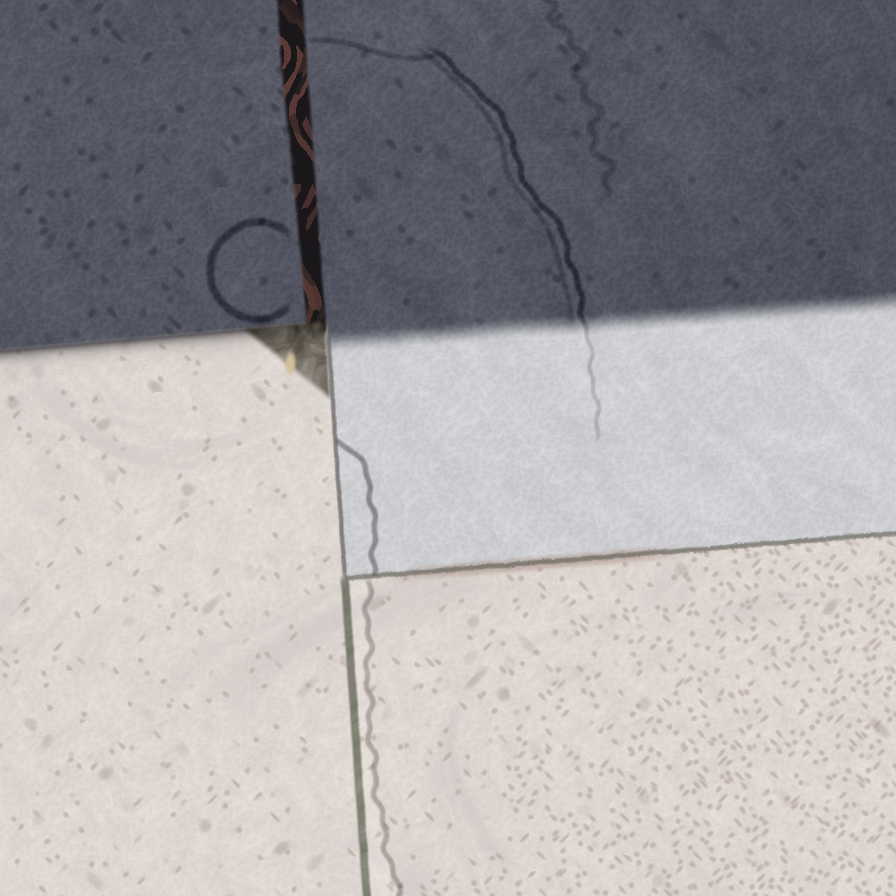
Give the GLSL for this texture, as a WebGL 2 fragment shader.

```glsl
#version 300 es
precision highp float;
// Weathered paving: slate slabs above sandy ones, crossed by a hard shadow.
// Slab edges are line distances, cracks are curves x(y), and the stone is
// made of warped layered sines with cellular grain and pits.
uniform vec2 u_resolution;
out vec4 fragColor;

vec2 hash2(vec2 p) {
  vec3 q = fract(p.xyx * vec3(.1031, .1030, .0973));
  q += dot(q, q.yzx + 33.33);
  return fract((q.xx + q.yz) * q.zy);
}
// Nearest feature distance and the random id of its cell.
vec2 cellular(vec2 p) {
  vec2 cell = floor(p), best = vec2(9.0, 0.0);
  for (int k = 0; k < 9; k++) {
    vec2 c = cell + vec2(k % 3 - 1, k / 3 - 1), h = hash2(c + 71.0);
    float d = length(c + .15 + .7 * h - p);
    if (d < best.x) best = vec2(d, fract(h.x * 7.3 + h.y * 3.1));
  }
  return best;
}
// Warped sine layers, roughly -1 to 1.
float mottle(vec2 p) {
  float sum = 0.0, amp = .5;
  for (int i = 0; i < 6; i++) {
    p = mat2(.8, .6, -.6, .8) * p * 1.65 + 1.1 * sin(p.yx * 1.3 + float(i));
    sum += amp * sin(p.x) * cos(p.y * 1.1);
    amp *= .72;
  }
  return sum;
}
float above(float d, float soft) {
  soft = max(soft, .8 / u_resolution.y);
  return smoothstep(-soft, soft, d);
}
float band(float x, float lo, float hi, float soft) {
  return above(x - lo, soft) * above(hi - x, soft);
}
// Line along the zero of d, with its width corrected for slope.
float stroke(float d, float width) {
  float slope = length(vec2(dFdx(d), dFdy(d))) * u_resolution.y;
  return 1.0 - smoothstep(.2 * width, width, abs(d) / max(slope, .5));
}
float pits(vec2 p, float scale, float amount) {
  vec2 c = cellular(p * scale + .35 * sin(p.yx * scale * 1.7));
  return (1.0 - smoothstep(.12, .42, c.x)) * smoothstep(1.0 - amount, 1.1 - amount, c.y);
}

void main() {
  vec2 p = gl_FragCoord.xy / u_resolution;
  float broad = mottle(p * 7.0), fine = mottle(p * 45.0 + 9.0);
  float grain = cellular(p * 130.0 + fine).x - .45;
  float veins = mottle(vec2((p.x + p.y) * 26.0, (p.x - p.y) * 7.0));
  float wobble = .002 * sin(p.y * 95.0) + .0015 * sin(p.y * 210.0);
  // Slab edges: positive is right of the seam or above the line.
  float seam = p.x - .41 + .07 * p.y + .0006 * fine;
  float leftEdge = p.y - .609 - .088 * p.x;
  float shadowEdge = p.y - .592 - .072 * p.x + .002 * broad;
  float slabEdge = p.y - .323 - .082 * p.x + .001 * fine;
  float isRight = above(seam, .0015);
  // Sandy stone, with pits gathering toward the lower right.
  vec3 sand = vec3(.875, .843, .822) + .022 * fine + .05 * grain;
  sand = mix(sand, vec3(.79, .765, .765), .55 * smoothstep(.1, .9, broad + .3 * fine));
  float rough = isRight * smoothstep(.25, .9, p.x - .45 * p.y);
  sand = mix(sand, vec3(.70, .64, .61), .6 * pits(p, 85.0, .15 + .55 * rough));
  sand = mix(sand, vec3(.62, .57, .56), .45 * pits(p, 38.0, .09));
  // Slate in shade and in sun.
  vec3 shade = vec3(.335, .345, .393) + .018 * fine + .075 * grain - .018 * broad;
  shade -= isRight * (.016 * veins + .025 * smoothstep(.5, 1.0, p.x));
  shade = mix(shade, vec3(.21, .215, .25), .65 * pits(p, 58.0, .22 - .1 * isRight));
  shade = mix(shade, vec3(.18, .18, .21), .6 * pits(p, 27.0, .06));
  vec3 sunlit = vec3(.808, .812, .823) + .02 * veins + .014 * fine + .07 * grain;
  // Long crack through the shade, fading out in the sun.
  float t = max(.947 - p.y, 0.0), bend = (t - .145) / .035;
  float d = p.x - .68 + .2 * exp(-6.5 * t) + .02 * exp(-bend * bend) - wobble;
  float reach = band(p.y, .51, .945, .012);
  shade -= reach * (.15 * stroke(d, .0055) + .07 * stroke(d + .014 + wobble, .005));
  sunlit -= .12 * reach * stroke(d, .004);
  // Fainter cracks near the top and a round chip beside the joint.
  d = p.x - .6 - .17 * sqrt(max(1.0 - p.y, .001)) - 3.0 * wobble;
  shade -= .07 * band(p.y, .78, 1.1, .02) * stroke(d, .007);
  d = p.y - .945 - .01 * sin(p.x * 32.0 - 10.0);
  shade -= .085 * band(p.x, .35, .49, .012) * stroke(d, .005);
  d = length(p - vec2(.289, .698)) - .054 + .003 * broad;
  shade -= .14 * band(p.x, .2, .322, .008) * stroke(d, .007);
  // Cracks in the sunlit corner and in the slab under it.
  d = p.x - .418 + .047 * exp(-40.0 * max(.512 - p.y, 0.0)) - wobble;
  sunlit -= .27 * stroke(d, .005) * band(p.y, .35, .512, .005);
  float curl = max(1.0 - 4.0 * p.y, 0.0);
  d = p.x - .411 - .034 * curl * curl - 1.3 * wobble;
  sand += .025 * isRight * above(-d, .003) - .2 * stroke(d, .005) * above(.352 - p.y, .004);
  // Assemble the slabs, the shadow and the dark gap under the left slate.
  vec3 leftSide = mix(sand, shade, above(leftEdge, .003));
  float underside = exp(min(leftEdge, 0.0) / .007) * above(-leftEdge, .003);
  leftSide = mix(leftSide, vec3(.13, .13, .15), .9 * underside);
  vec3 slate = mix(sunlit, shade, above(shadowEdge, .014));
  vec3 rightSide = mix(sand, slate, above(slabEdge, .002));
  float stain = band(p.x, .46, .74, .05) * band(slabEdge, -.008, .006, .004);
  rightSide = mix(rightSide, vec3(.66, .57, .52), .5 * stain);
  rightSide = mix(rightSide, vec3(.38, .37, .34), .65 * stroke(slabEdge, .0045));
  vec3 color = mix(leftSide, rightSide, isRight);
  // Joint: rusty litter above, a gritty pocket, moss below.
  float streak = cellular(vec2(seam * 150.0 + 2.0 * sin(p.y * 45.0), p.y * 38.0)).y;
  vec3 litter = mix(vec3(.1, .09, .1), vec3(.36, .23, .21), smoothstep(.55, 1.0, streak));
  float gap = .024 + .007 * smoothstep(.64, 1.0, p.y) - .002 * broad;
  color = mix(color, litter, band(seam, -gap, -.002, .003) * above(leftEdge + .012, .005));
  float pocket = above(p.y - .851 + .8 * p.x, .006) * above(-leftEdge, .004) * above(-seam - .003, .003);
  vec3 grit = vec3(.4, .38, .34) + .13 * fine - .15 * above(p.y - .615, .012);
  color = mix(color, grit, .85 * pocket);
  d = length((p - vec2(.324, .594)) * vec2(1.0, .45));
  color = mix(color, vec3(.82, .75, .61), above(.0055 - d, .003));
  color = mix(color, vec3(.4, .39, .39), .75 * stroke(seam, .004) * band(p.y, .355, .63, .01));
  vec3 moss = vec3(.43, .44, .38) + .07 * fine;
  color = mix(color, moss, .85 * band(seam, -.005, .004, .002) * above(.355 - p.y, .006));
  fragColor = vec4(clamp(color, 0.0, 1.0), 1.0);
}
```
